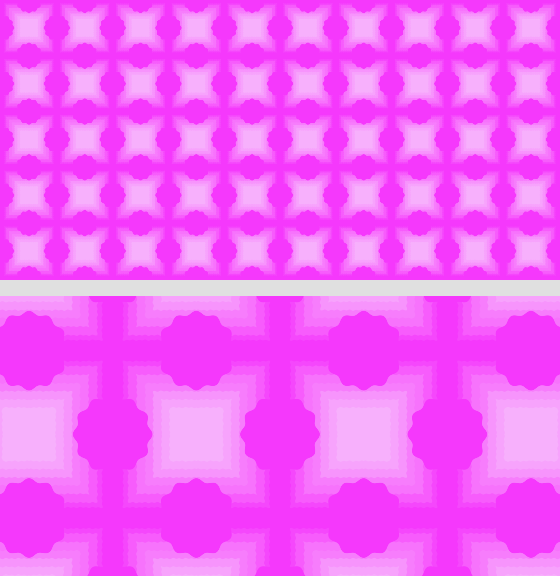
Top: the whole. Bottom: its middle third, enlarged.
Write a WebGL 1 fragment shader that draws this pattern.

```glsl
precision mediump float;
// Magenta grid of softly stepped pink stars, notched on each side by scalloped discs.
uniform vec2 u_resolution;

const float PERIOD = 0.19922;    // cell size in canvas heights
const float NOTCH_RADIUS = 0.228; // remaining lengths are in cells
const vec3 GROUND = vec3(0.96, 0.22, 0.99);

// Cell coordinates from -0.5 to 0.5, zero at each star's centre.
vec2 cellPoint(vec2 point, float period) {
  vec2 grid = (point - vec2(0.0, 0.502)) / period + vec2(0.0, 0.5);
  return fract(grid) - 0.5;
}

// Signed distance to a disc with evenly spaced lobes on its rim.
float scallopedDisc(vec2 point, float radius, float lobes, float depth) {
  float angle = atan(point.y, -point.x);
  return length(point) - radius - depth * cos(lobes * angle);
}

// Square distance with a fine layered ripple along its sides.
float rippledSquare(vec2 folded, float halfSize) {
  float ripple = 0.0025 * sin(folded.y * 170.0) + 0.0015 * sin(folded.y * 85.0);
  return folded.x - halfSize + ripple;
}

float coverage(float distanceToEdge, float softness) {
  return 1.0 - smoothstep(-softness, softness, distanceToEdge);
}

// Lay one flat tint inside a square, leaving the notches untouched.
vec3 addLayer(vec3 base, vec2 folded, float notch, float halfSize, float green, float softness) {
  float edge = max(rippledSquare(folded, halfSize), -notch);
  vec3 tint = vec3(mix(0.96, 0.97, step(0.3, green)), green, 0.99);
  return mix(base, tint, coverage(edge, softness));
}

void main() {
  vec2 point = (gl_FragCoord.xy - vec2(0.5 * u_resolution.x, 0.0)) / u_resolution.y;
  float softness = 0.6 / (u_resolution.y * PERIOD);

  // Fold the four sides onto one, where the notch sits at the cell border.
  vec2 mirrored = abs(cellPoint(point, PERIOD));
  vec2 folded = vec2(max(mirrored.x, mirrored.y), min(mirrored.x, mirrored.y));
  float notch = scallopedDisc(folded - vec2(0.5, 0.0), NOTCH_RADIUS, 12.0, 0.011);

  // Nested tints, from the faint rim to the pale core.
  vec3 color = GROUND;
  color = addLayer(color, folded, notch, 0.437, 0.28, softness);
  color = addLayer(color, folded, notch, 0.408, 0.36, softness);
  color = addLayer(color, folded, notch, 0.356, 0.45, softness);
  color = addLayer(color, folded, notch, 0.305, 0.49, softness);
  color = addLayer(color, folded, notch, 0.258, 0.58, softness);
  color = addLayer(color, folded, notch, 0.208, 0.64, softness);
  color = addLayer(color, folded, notch, 0.160, 0.69, softness);

  gl_FragColor = vec4(color, 1.0);
}
```
